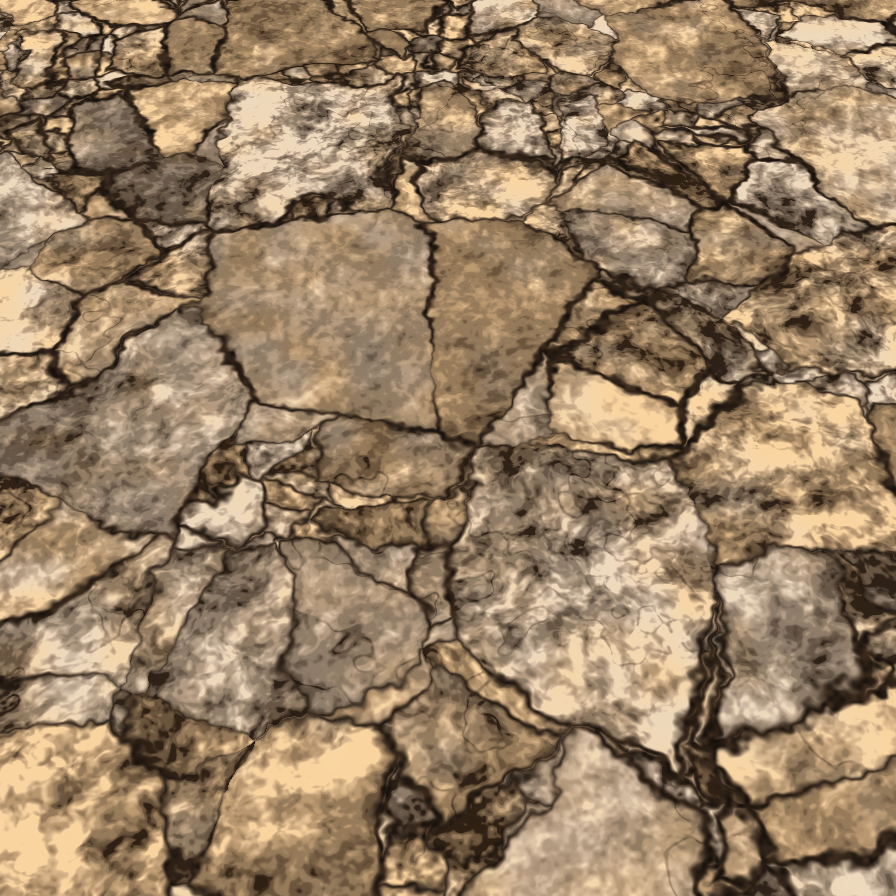
Write a three.js fragment shader that draws this texture.

```glsl
// Weathered crazy paving seen at a slant: warped Voronoi slabs, some of them split,
// with gritty rubble in the wider joints. Each slab has its own tone, tint and mottling,
// and a tone ramp turns the sum into colour.

varying vec2 vUv;

const vec3 SOIL  = vec3(0.18, 0.13, 0.09);
const vec3 UMBER = vec3(0.41, 0.34, 0.27);
const vec3 TAUPE = vec3(0.57, 0.49, 0.40);
const vec3 TAN   = vec3(0.71, 0.61, 0.50);
const vec3 SAND  = vec3(0.82, 0.72, 0.61);
const vec3 CREAM = vec3(0.95, 0.85, 0.71);
const vec3 RUST_TINT = vec3(1.03, 0.98, 0.88);
const vec3 GREY_TINT = vec3(0.98, 1.00, 1.04);

const float HORIZON = 2.0;                // height where the ground would vanish
const vec2 SLAB_DENSITY = vec2(5.6, 11.0);
const float SPLIT_SHARE = 0.45;           // share of slabs broken into smaller ones
const float SPLIT_SCALE = 1.8;
const float RUBBLE_SCALE = 5.0;
const float RUBBLE_WIDTH = 0.13;
const float MOTTLE_SCALE = 4.2;
const float GRAIN_SCALE = 150.0;
const float EDGE_SOFTNESS = 0.020;
const float TONE_LOW = 0.37;              // range of the mean tones of slabs
const float TONE_HIGH = 0.78;

float hash(vec2 p) {
  return fract(sin(dot(p, vec2(127.1, 311.7))) * 43758.5453);
}

vec2 hash2(vec2 p) {
  return vec2(hash(p), hash(p + 37.7));
}

float noise(vec2 p) {
  vec2 i = floor(p);
  vec2 f = fract(p);
  f = f * f * (3.0 - 2.0 * f);
  return mix(mix(hash(i), hash(i + vec2(1.0, 0.0)), f.x),
             mix(hash(i + vec2(0.0, 1.0)), hash(i + 1.0), f.x), f.y);
}

float fbm(vec2 p) {
  float sum = 0.0;
  float total = 0.0;
  float gain = 0.5;
  for (int i = 0; i < 5; i++) {
    sum += gain * noise(p);
    total += gain;
    p = mat2(1.6, 1.2, -1.2, 1.6) * p + 5.3;
    gain *= 0.68;
  }
  return sum / total;
}

// Returns distance to the nearest cell border, then the cell id
vec3 voronoi(vec2 p) {
  vec2 base = floor(p);
  vec2 nearest = vec2(8.0);
  vec2 cell = base;
  for (int y = -1; y <= 1; y++)
  for (int x = -1; x <= 1; x++) {
    vec2 c = base + vec2(float(x), float(y));
    vec2 r = c + 0.9 * hash2(c) - p;
    if (dot(r, r) < dot(nearest, nearest)) { nearest = r; cell = c; }
  }
  float border = 8.0;
  for (int y = -2; y <= 2; y++)
  for (int x = -2; x <= 2; x++) {
    vec2 c = cell + vec2(float(x), float(y));
    vec2 r = c + 0.9 * hash2(c) - p;
    vec2 gap = r - nearest;
    if (dot(gap, gap) > 0.0001)
      border = min(border, dot(0.5 * (nearest + r), normalize(gap)));
  }
  return vec3(border, cell);
}

vec3 toneRamp(float t) {
  vec3 c = mix(SOIL, UMBER, smoothstep(0.00, 0.20, t));
  c = mix(c, TAUPE, smoothstep(0.24, 0.42, t));
  c = mix(c, TAN, smoothstep(0.46, 0.62, t));
  c = mix(c, SAND, smoothstep(0.62, 0.76, t));
  return mix(c, CREAM, smoothstep(0.74, 0.88, t));
}

void main() {
  // Ground plane in perspective, with ragged outlines
  vec2 ground = vec2(vUv.x - 0.5, 1.0) * SLAB_DENSITY / (HORIZON - vUv.y) + 20.0;
  vec2 ragged = vec2(fbm(ground * 2.2), fbm(ground * 2.2 + 40.0)) - 0.5;
  vec2 p = ground + 0.30 * ragged;

  // Slabs, some split again
  vec3 slab = voronoi(p);
  float border = slab.x;
  vec2 id = slab.yz;
  if (hash(id + 3.1) < SPLIT_SHARE) {
    vec3 piece = voronoi(p * SPLIT_SCALE);
    border = min(border, piece.x / SPLIT_SCALE);
    id += 0.37 * piece.yz;
  }

  // Rubble fills the joints where they widen
  float joint = RUBBLE_WIDTH * smoothstep(0.52, 0.85, noise(ground * 1.4 + 9.0));
  float rubble = step(border, joint);
  if (rubble > 0.5) {
    vec3 pebble = voronoi(p * RUBBLE_SCALE);
    border = min(pebble.x / RUBBLE_SCALE, joint - border);
    id = pebble.yz + 71.0;
  } else {
    border -= joint;
  }

  // Mottling, slanted relief and grain
  float rough = mix(0.7, 2.4, hash(id + 11.3));
  vec2 m = ground * MOTTLE_SCALE + 9.0 * hash2(id);
  float mottle = fbm(m + 0.8 * ragged);
  float relief = mottle - fbm(m + 0.8 * ragged + vec2(-0.09, 0.12));
  float grain = noise(vUv * GRAIN_SCALE) - 0.5;
  float tone = mix(TONE_LOW, TONE_HIGH, hash(id + 5.7)) + rough * (mottle - 0.5);
  tone += 0.6 * rough * relief + mix(0.20, 0.6, rubble) * grain;

  // Hairline veins and shaded rims
  float vein = 1.0 - smoothstep(0.0, 0.014, abs(fbm(m * 0.3 + 17.0) - 0.5));
  tone -= 0.22 * vein * step(0.6, hash(id + 23.0));
  tone -= 0.10 * (1.0 - smoothstep(0.0, 0.07, border));

  // Colour the stone, then cut the dark cracks
  float warmth = 0.6 * hash(id + 31.0) + 0.5 * noise(m * 1.5);
  vec3 color = toneRamp(tone) * mix(GREY_TINT, RUST_TINT, smoothstep(0.2, 0.8, warmth));
  float crack = mix(-0.008, 0.026, noise(ground * 2.7 + 3.0)) * mix(1.0, 0.5, rubble);
  float stone = smoothstep(crack - 0.5 * EDGE_SOFTNESS, crack + EDGE_SOFTNESS, border);
  color = mix(SOIL * (0.9 + 0.9 * grain), color, stone);
  gl_FragColor = vec4(color, 1.0);
}
```
